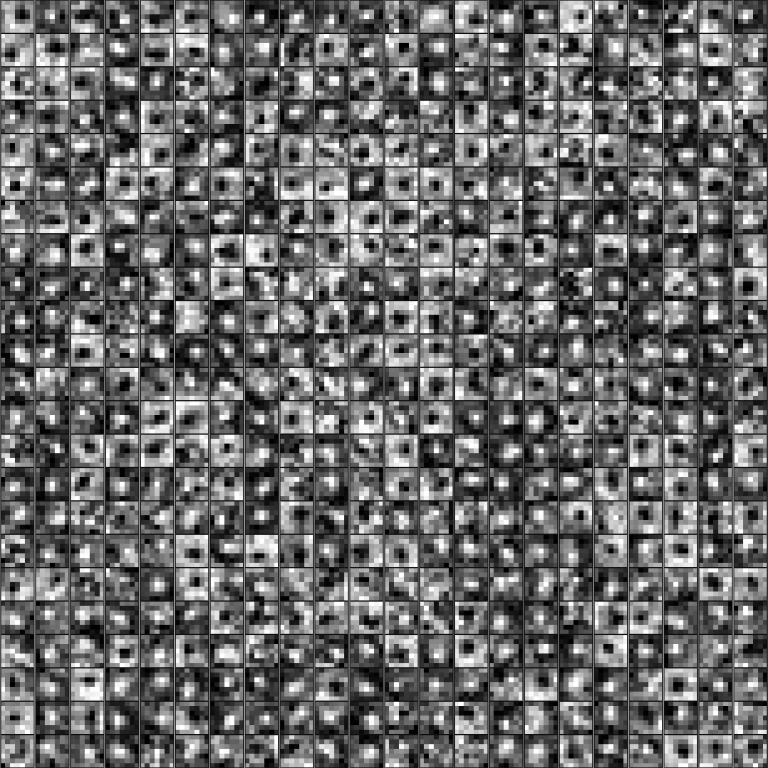
Write a Shadertoy shader that draws this pattern.

```glsl
// Grid of small grey filter kernels: noisy centre-surround spots in framed mosaic tiles.
#define TILES vec2(22.0, 23.0)      // tiles across and down
#define TEXELS 7                    // mosaic squares per tile side
#define FRAME_WIDTH vec2(0.0032, 0.0016) // dark line at column and row borders
#define GAP_WIDTH 0.0011            // pale slit inside column borders
#define FRAME_GREY 0.06
#define GAP_GREY 0.88
#define CLOUD_AMOUNT 1.0            // soft variation inside a tile
#define GRAIN_AMOUNT 0.42           // variation from square to square
#define BRIGHT_SHARE 0.60           // share of tiles with a bright spot
#define TONE_GAMMA 1.15

struct Kernel {
    vec2 centre;    // spot centre in squares
    vec2 axis;      // direction of the long axis
    vec2 radius;    // spot radii along and across the axis
    float polarity; // bright or dark spot, with strength
    vec2 slope;     // brightness ramp
};

float hash(vec2 p) {
    vec3 q = fract(vec3(p.xyx) * 0.1031);
    q += dot(q, q.yzx + 33.33);
    return fract((q.x + q.y) * q.z);
}

vec2 hash2(vec2 p) {
    return vec2(hash(p), hash(p + vec2(61.7, 23.3)));
}

float valueNoise(vec2 p) {
    vec2 i = floor(p), f = fract(p);
    f = f * f * (3.0 - 2.0 * f);
    float low = mix(hash(i), hash(i + vec2(1.0, 0.0)), f.x);
    float high = mix(hash(i + vec2(0.0, 1.0)), hash(i + 1.0), f.x);
    return mix(low, high, f.y);
}

Kernel makeKernel(vec2 tile) {
    Kernel k;
    vec2 shape = hash2(tile + 211.0);
    vec2 kind = hash2(tile + 307.0);
    float angle = 3.14159 * hash(tile + 401.0);
    k.centre = 0.5 * float(TEXELS - 1) + 2.0 * (hash2(tile + 101.0) - 0.5);
    k.axis = vec2(cos(angle), sin(angle));
    k.radius = mix(1.0, 1.65, shape.x) * vec2(mix(1.0, 1.6, shape.y * shape.y), 1.0);
    k.polarity = (kind.x < BRIGHT_SHARE ? 1.0 : -1.0) * mix(0.45, 1.4, kind.y);
    k.slope = 0.14 * (hash2(tile + 503.0) - 0.5);
    return k;
}

// Spot with an opposite ring, plus ramp, cloud and grain
float weight(Kernel k, vec2 tile, vec2 texel) {
    vec2 d = texel - k.centre;
    vec2 e = vec2(dot(d, k.axis), dot(d, vec2(-k.axis.y, k.axis.x))) / k.radius;
    float r2 = dot(e, e);
    float spot = (1.0 - 0.6 * r2) * exp(-0.5 * r2);
    float cloud = valueNoise(texel * 0.55 + tile * 9.37) - 0.5;
    float grain = hash(tile * float(TEXELS) + texel + 17.0) - 0.5;
    return k.polarity * spot + dot(k.slope, d)
         + CLOUD_AMOUNT * cloud + GRAIN_AMOUNT * grain;
}

// Share of a pixel of size px covered by a line at signed distance d
float lineCover(float d, float width, float px) {
    float h = 0.5 * width;
    return clamp((min(d + 0.5 * px, h) - max(d - 0.5 * px, -h)) / px, 0.0, 1.0);
}

void mainImage(out vec4 fragColor, in vec2 fragCoord) {
    vec2 px = 1.0 / iResolution.xy;
    vec2 grid = fragCoord * px * TILES;
    vec2 tile = floor(grid);
    Kernel k = makeKernel(tile);

    // Range of this tile, used to stretch it to full contrast
    float lo = 1e3, hi = -1e3;
    for (int y = 0; y < TEXELS; y++) {
        for (int x = 0; x < TEXELS; x++) {
            float w = weight(k, tile, vec2(x, y));
            lo = min(lo, w);
            hi = max(hi, w);
        }
    }

    // Mosaic squares with edges blended over one pixel
    float last = float(TEXELS - 1);
    vec2 p = fract(grid) * float(TEXELS) - 0.5;
    vec2 texelPx = px * TILES * float(TEXELS);
    vec2 t = clamp((fract(p) - 0.5) / texelPx + 0.5, 0.0, 1.0);
    vec2 a = clamp(floor(p), 0.0, last);
    vec2 b = clamp(floor(p) + 1.0, 0.0, last);
    float value = mix(
        mix(weight(k, tile, a), weight(k, tile, vec2(b.x, a.y)), t.x),
        mix(weight(k, tile, vec2(a.x, b.y)), weight(k, tile, b), t.x), t.y);
    float grey = pow(clamp((value - lo) / (hi - lo), 0.0, 1.0), TONE_GAMMA);

    // Dark frames, then a pale slit of uneven strength between columns
    vec2 border = floor(grid + 0.5);
    vec2 d = (grid - border) / TILES;
    float frame = max(lineCover(d.x, FRAME_WIDTH.x, px.x),
                      lineCover(d.y, FRAME_WIDTH.y, px.y));
    float slit = lineCover(d.x, GAP_WIDTH, px.x) * mix(0.3, 1.0, hash(vec2(border.x, 7.0)));
    grey = mix(grey, FRAME_GREY, frame);
    grey = mix(grey, GAP_GREY, slit);

    fragColor = vec4(vec3(grey), 1.0);
}
```
